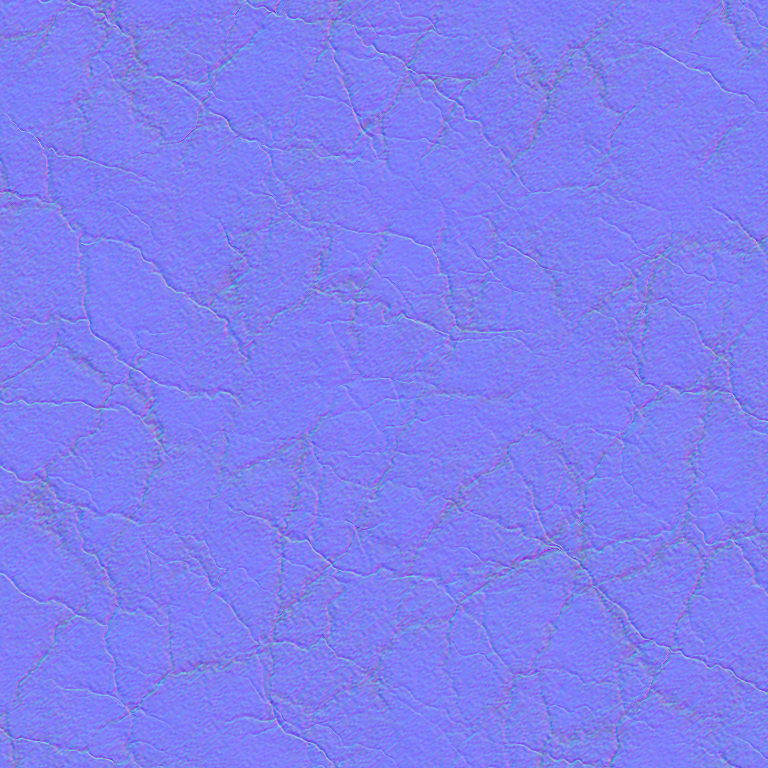
A WebGL 2 fragment shader for this texture map:

```glsl
#version 300 es
precision highp float;
// Tangent-space normal map of finely creased leather with a crumbly diagonal grain.

uniform vec2 u_resolution;
out vec4 fragColor;

const float SAMPLE_STEP = 0.0012;            // finite difference, canvas units
const float GRAIN_ANGLE = 0.68;              // streaks rise to the right
const vec2  GRAIN_COARSE = vec2(60.0, 100.0);
const vec2  GRAIN_FINE = vec2(235.0, 340.0);
const float GRAIN_COARSE_HEIGHT = 0.0007;
const float GRAIN_FINE_HEIGHT = 0.0008;
const float SWELL_HEIGHT = 0.0018;
const float SWELL_FREQ = 13.0;
const float MICRO_SLOPE = 0.60;              // unresolved pores, they dim the blue
const float MICRO_FREQ = 300.0;
const float BEND_SIZE = 0.050;               // slow wander of the creases
const float JAG_SIZE = 0.016;                // small kinks of the creases
const float HALO_WIDTH = 0.005;              // rough skin beside a crease
const float HALO_ROUGHNESS = 1.3;

// Crease families: direction, cells per canvas (along, across), width, depth
const float LONG_ANGLE = -0.50;
const vec2  LONG_CELLS = vec2(4.5, 8.5);
const float LONG_WIDTH = 0.0021;
const float LONG_DEPTH = 0.0011;
const float STEEP_ANGLE = 1.05;
const vec2  STEEP_CELLS = vec2(4.5, 9.5);
const float STEEP_WIDTH = 0.0028;
const float STEEP_DEPTH = 0.0009;
const float MINOR_ANGLE = -0.35;
const vec2  MINOR_CELLS = vec2(9.0, 15.0);
const float MINOR_WIDTH = 0.0019;
const float MINOR_DEPTH = 0.0006;

// Integer hash: two values in 0..1 for a lattice cell
vec2 hash2(vec2 cell) {
    uvec2 v = uvec2(ivec2(cell)) * 1664525u + 1013904223u;
    v.x += v.y * 1664525u;
    v.y += v.x * 1664525u;
    v ^= v >> 16u;
    v.x += v.y * 1664525u;
    v.y += v.x * 1664525u;
    v ^= v >> 16u;
    return vec2(v & 65535u) / 65535.0;
}

// Smooth value noise, two independent channels
vec2 noise2(vec2 p) {
    vec2 cell = floor(p);
    vec2 f = fract(p);
    f = f * f * (3.0 - 2.0 * f);
    vec2 low = mix(hash2(cell), hash2(cell + vec2(1.0, 0.0)), f.x);
    vec2 high = mix(hash2(cell + vec2(0.0, 1.0)), hash2(cell + 1.0), f.x);
    return mix(low, high, f.y);
}

// Coordinates along and across a direction
vec2 align(vec2 p, float angle) {
    float c = cos(angle), s = sin(angle);
    return vec2(c * p.x + s * p.y, c * p.y - s * p.x);
}

// Signed distance to the border of stretched Voronoi cells, positive below it
float creaseDistance(vec2 p, float angle, vec2 cells, float seed) {
    vec2 q = align(p, angle) * cells + seed;
    vec2 base = floor(q);
    vec2 nearest = vec2(9.0), second = vec2(9.0);
    for (int y = -1; y <= 1; y++) {
        for (int x = -1; x <= 1; x++) {
            vec2 cell = base + vec2(x, y);
            vec2 toSite = cell + hash2(cell) - q;
            if (dot(toSite, toSite) < dot(nearest, nearest)) {
                second = nearest;
                nearest = toSite;
            } else if (dot(toSite, toSite) < dot(second, second)) {
                second = toSite;
            }
        }
    }
    float d = dot(0.5 * (nearest + second), normalize(second - nearest)) / cells.y;
    return second.y > nearest.y ? d : -d;
}

// Groove with a steep lower bank and a soft upper bank
float groove(float d, float width) {
    float r = d / (width * (d > 0.0 ? 0.75 : 1.5));
    return exp(-r * r);
}

float leatherHeight(vec2 p, out float roughness) {
    // Bend the crease network
    vec2 bent = p + BEND_SIZE * (noise2(p * 7.0) - 0.5)
                  + JAG_SIZE * (noise2(p * 38.0 + 5.0) - 0.5)
                  + 0.5 * JAG_SIZE * (noise2(p * 105.0 + 9.0) - 0.5);
    float longD = creaseDistance(bent, LONG_ANGLE, LONG_CELLS, 17.0);
    float steepD = creaseDistance(bent, STEEP_ANGLE, STEEP_CELLS, 43.0);
    float minorD = creaseDistance(bent, MINOR_ANGLE, MINOR_CELLS, 71.0);

    // Let creases fade in and out
    vec2 fade = smoothstep(0.05, 0.7, noise2(p * 8.0 + 31.0));
    float minorFade = smoothstep(0.25, 0.8, noise2(p * 11.0 + 57.0).x);
    float creases = LONG_DEPTH * fade.x * groove(longD, LONG_WIDTH)
                  + STEEP_DEPTH * fade.y * groove(steepD, STEEP_WIDTH)
                  + MINOR_DEPTH * minorFade * groove(minorD, MINOR_WIDTH);

    // Streaked grain, rougher beside creases and in patches
    float halo = fade.y * exp(-abs(steepD) / HALO_WIDTH)
               + 0.5 * fade.x * exp(-abs(longD) / HALO_WIDTH);
    roughness = 0.55 + 0.6 * noise2(p * 15.0 + 83.0).x + HALO_ROUGHNESS * halo;
    vec2 g = align(p, GRAIN_ANGLE);
    float grain = GRAIN_COARSE_HEIGHT * (noise2(g * GRAIN_COARSE).x - 0.5)
                + GRAIN_FINE_HEIGHT * (noise2(g * GRAIN_FINE + 13.0).y - 0.5);
    return SWELL_HEIGHT * noise2(g * SWELL_FREQ + 3.0).x + grain * roughness - creases;
}

void main() {
    vec2 p = gl_FragCoord.xy / u_resolution;
    float roughness, unused;
    float h = leatherHeight(p, roughness);
    vec2 slope = vec2(leatherHeight(p + vec2(SAMPLE_STEP, 0.0), unused) - h,
                      leatherHeight(p + vec2(0.0, SAMPLE_STEP), unused) - h) / SAMPLE_STEP;
    float micro = MICRO_SLOPE * roughness * (0.15 + 1.1 * noise2(p * MICRO_FREQ).x);
    vec3 normal = vec3(-slope, 1.0) / sqrt(1.0 + dot(slope, slope) + micro * micro);
    fragColor = vec4(0.5 + 0.5 * normal, 1.0);
}
```
